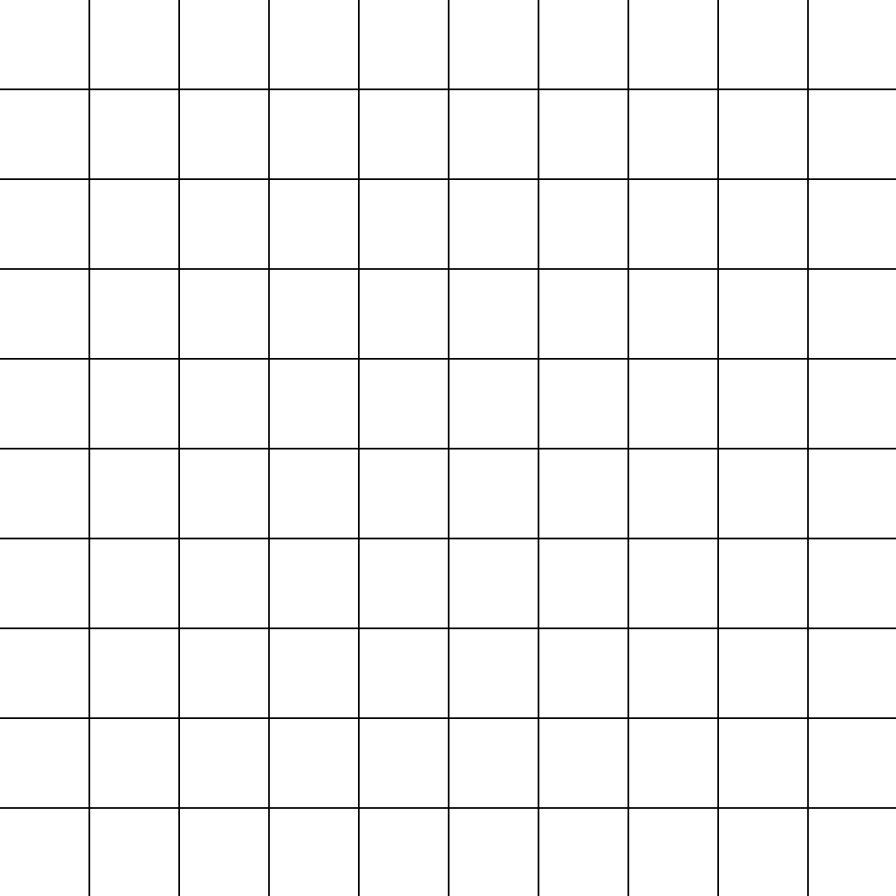
Write a WebGL 1 fragment shader that draws this pattern.

```glsl
precision highp float;

uniform vec2 u_resolution;

const float LINE_COUNT = 9.0;
const float SPACING = 0.10026;
const float FIRST_LINE = 0.0997;
const float LINE_WIDTH = 0.0019;
const vec3 PAPER = vec3(1.0);
const vec3 INK = vec3(0.0);

// Distance to the nearest of a finite row of evenly spaced lines
float lineDistance(float x, float first, float spacing, float count) {
    float index = clamp(floor((x - first) / spacing + 0.5), 0.0, count - 1.0);
    return abs(x - first - index * spacing);
}

// Share of a pixel covered by a line, also when the line is thinner than it
float lineCoverage(float dist, float width, float pixel) {
    float overlap = (0.5 * width - dist) / pixel + 0.5;
    return clamp(overlap, 0.0, min(width / pixel, 1.0));
}

float ruledLines(float x, float pixel) {
    float dist = lineDistance(x, FIRST_LINE, SPACING, LINE_COUNT);
    return lineCoverage(dist, LINE_WIDTH, pixel);
}

void main() {
    // Rows are measured downward from the top edge
    vec2 uv = gl_FragCoord.xy / u_resolution;
    vec2 pixel = 1.0 / u_resolution;
    float columns = ruledLines(uv.x, pixel.x);
    float rows = ruledLines(1.0 - uv.y, pixel.y);

    // Union of both line sets, so crossings stay solid
    float ink = 1.0 - (1.0 - columns) * (1.0 - rows);
    gl_FragColor = vec4(mix(PAPER, INK, ink), 1.0);
}
```
